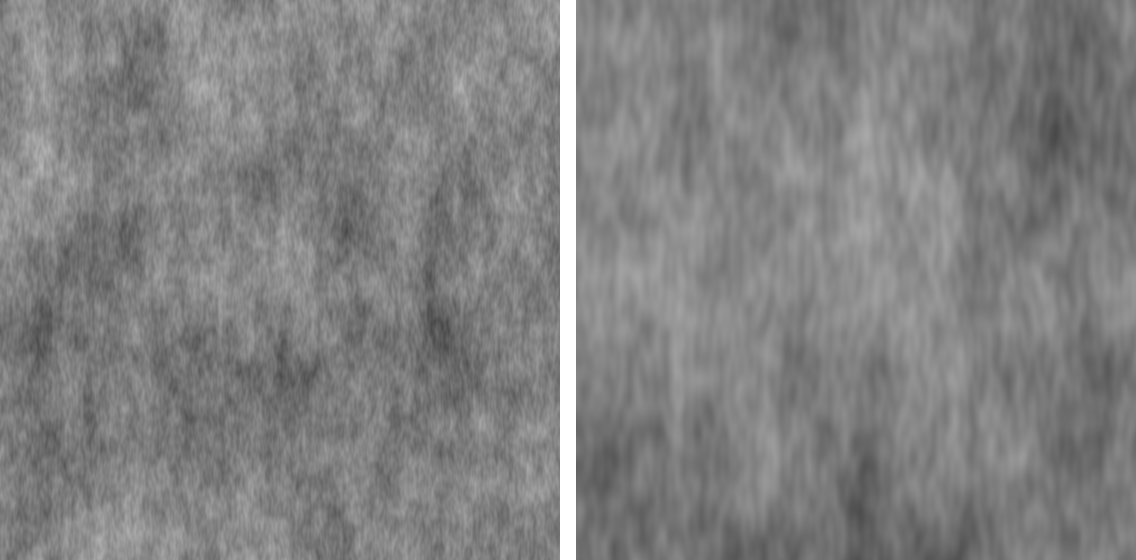
Left, the full canvas; right, a detail of the centre.
Write a three.js fragment shader that draws this texture.

```glsl
varying vec2 vUv;

// Random unit gradient for a lattice cell
vec2 cellGradient(vec2 cell) {
  vec3 h = fract(cell.xyx * vec3(0.1031, 0.1030, 0.0973));
  h += dot(h, h.yzx + 33.33);
  float angle = 6.28318 * fract((h.x + h.y) * h.z);
  return vec2(cos(angle), sin(angle));
}

float gradientNoise(vec2 p) {
  vec2 cell = floor(p);
  vec2 f = p - cell;
  vec2 fade = f * f * f * (f * (f * 6.0 - 15.0) + 10.0);
  float a = dot(cellGradient(cell), f);
  float b = dot(cellGradient(cell + vec2(1.0, 0.0)), f - vec2(1.0, 0.0));
  float c = dot(cellGradient(cell + vec2(0.0, 1.0)), f - vec2(0.0, 1.0));
  float d = dot(cellGradient(cell + vec2(1.0, 1.0)), f - vec2(1.0, 1.0));
  return mix(mix(a, b, fade.x), mix(c, d, fade.x), fade.y);
}

// Octaves grow finer faster across than up, so small grain becomes streaks
float streakedGrain(vec2 p) {
  vec2 frequency = vec2(5.5, 3.4);
  float amplitude = 0.72;
  float sum = 0.0;
  for (int i = 0; i < 6; i++) {
    vec2 offset = vec2(17.3, 41.7) * float(i + 1);
    sum += amplitude * gradientNoise(p * frequency + offset);
    frequency *= vec2(2.03, 1.8);
    amplitude *= 0.93;
  }
  return sum;
}

void main() {
  // Slight sideways drift keeps the streaks from lining up
  vec2 p = vUv;
  p.x += 0.01 * gradientNoise(vUv * vec2(4.0, 3.0) + 7.4);

  // Broad light and dark bands under the grain
  float band = 0.032 * cos(6.28318 * (vUv.y - 0.92));
  float gray = 0.503 + band + 0.152 * streakedGrain(p);

  gl_FragColor = vec4(vec3(clamp(gray, 0.0, 1.0)), 1.0);
}
```
